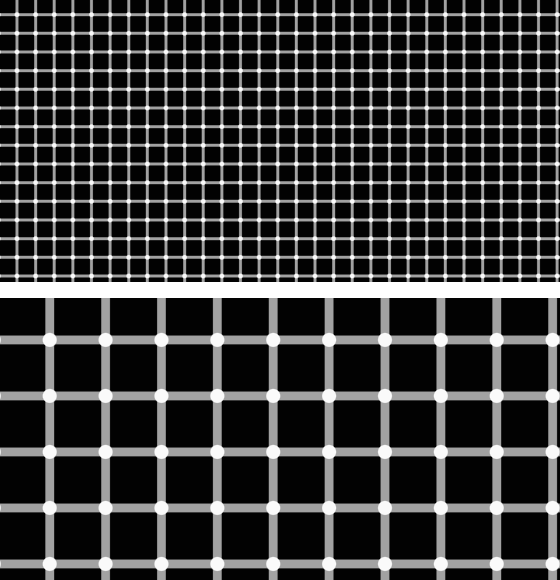
Top, the full canvas; bottom, a detail of the centre.
Write a Shadertoy shader that draws this pattern.

```glsl
// Grey grid on black with a white dot at every crossing: 30 columns by 15 rows.

// Lengths are fractions of the canvas height
const vec2 CELL = vec2(0.06605, 0.0662);   // spacing of the lines
const vec2 FIRST = vec2(0.0602, 0.0519);   // first crossing from the top left
const float LINE_WIDTH = 0.0104;
const float DOT_RADIUS = 0.0083;
const float EDGE_PIXELS = 1.2;             // width of the smoothed edge

const vec3 GROUND = vec3(0.008);
const vec3 LINE_COLOR = vec3(0.635);
const vec3 DOT_COLOR = vec3(0.98);

// Coverage of a shape from its signed distance
float coverage(float dist, float edge) {
    return clamp(0.5 - dist / edge, 0.0, 1.0);
}

void mainImage(out vec4 fragColor, in vec2 fragCoord) {
    float edge = EDGE_PIXELS / iResolution.y;

    // Measure from the top left corner
    vec2 p = vec2(fragCoord.x, iResolution.y - fragCoord.y) / iResolution.y;

    // Offset from the nearest crossing
    vec2 offset = (fract((p - FIRST) / CELL + 0.5) - 0.5) * CELL;

    // Lines in both directions
    vec2 toLine = abs(offset) - 0.5 * LINE_WIDTH;
    float lines = max(coverage(toLine.x, edge), coverage(toLine.y, edge));

    // Dots over the crossings
    float dots = coverage(length(offset) - DOT_RADIUS, edge);

    vec3 color = mix(GROUND, LINE_COLOR, lines);
    color = mix(color, DOT_COLOR, dots);
    fragColor = vec4(color, 1.0);
}
```
